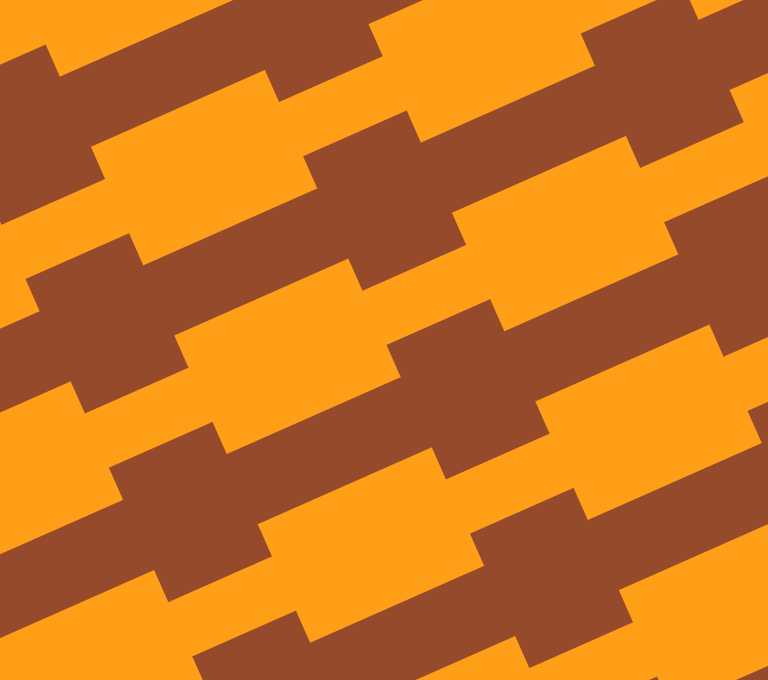
This pattern is drawn by a Shadertoy shader. Its source:

```glsl
#define ORANGE vec3(1.0, 0.62, 0.09)
#define BROWN vec3(0.58, 0.29, 0.17)
#define TILT 0.4163               // radians
#define PERIOD vec2(0.4464, 0.3034) // along and across the bands
#define BLOCK_HALF vec2(0.0833, 0.1081)
#define BAND_HALF 0.0564
#define CENTER vec2(0.0009, 0.2050) // one block, from the canvas center

float boxDistance(vec2 p, vec2 halfSize) {
    vec2 d = abs(p) - halfSize;
    return length(max(d, 0.0)) + min(max(d.x, d.y), 0.0);
}

// Continuous band with one wider block per cell
float notchedBand(vec2 p) {
    vec2 cell = p - PERIOD * floor(p / PERIOD + 0.5);
    float band = abs(cell.y) - BAND_HALF;
    return min(band, boxDistance(cell, BLOCK_HALF));
}

void mainImage(out vec4 fragColor, in vec2 fragCoord) {
    // Height-normalized coordinates, turned to follow the bands
    vec2 p = (fragCoord - 0.5 * iResolution.xy) / iResolution.y - CENTER;
    float c = cos(TILT), s = sin(TILT);
    p = vec2(c * p.x + s * p.y, c * p.y - s * p.x);

    // One-pixel soft edge
    float brownCover = clamp(0.5 - notchedBand(p) * iResolution.y, 0.0, 1.0);
    fragColor = vec4(mix(ORANGE, BROWN, brownCover), 1.0);
}
```
